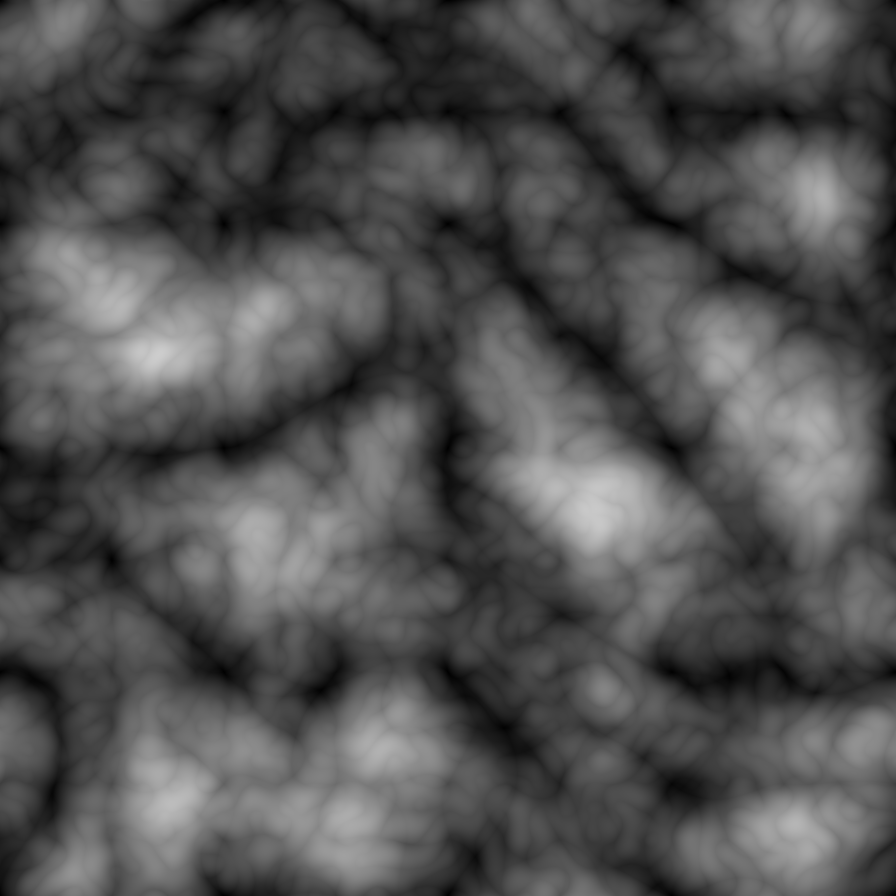
Reproduce this texture procedurally as a three.js fragment shader.

```glsl
varying vec2 vUv;

const float TAU = 6.2831853;
const int OCTAVES = 4;

float hash(vec2 p) {
  return fract(sin(dot(p, vec2(127.1, 311.7))) * 43758.5453);
}

// Unit gradient at a lattice corner
vec2 cornerGradient(vec2 corner, float seed) {
  float angle = TAU * hash(corner + seed);
  return vec2(cos(angle), sin(angle));
}

// Contribution of one corner to the noise inside a cell
float cornerRamp(vec2 cell, vec2 local, vec2 corner, float seed) {
  return dot(cornerGradient(cell + corner, seed), local - corner);
}

// Signed gradient noise, zero at every lattice point
float gradientNoise(vec2 p, float seed) {
  vec2 cell = floor(p);
  vec2 local = p - cell;
  vec2 blend = local * local * (3.0 - 2.0 * local);
  float bottom = mix(cornerRamp(cell, local, vec2(0.0, 0.0), seed),
                     cornerRamp(cell, local, vec2(1.0, 0.0), seed), blend.x);
  float top = mix(cornerRamp(cell, local, vec2(0.0, 1.0), seed),
                  cornerRamp(cell, local, vec2(1.0, 1.0), seed), blend.x);
  return mix(bottom, top, blend.y);
}

// Folded octaves: creases appear where each octave crosses zero
float turbulence(vec2 p, float lacunarity, float gain) {
  float sum = 0.0;
  float amplitude = 1.0;
  for (int i = 0; i < OCTAVES; i++) {
    sum += amplitude * abs(gradientNoise(p, 17.0 * float(i)));
    p *= lacunarity;
    amplitude *= gain;
  }
  return sum;
}

void main() {
  float cellsAcross = 4.0;
  float brightness = 0.97;
  float gray = brightness * turbulence(vUv * cellsAcross, 2.0, 0.5);
  gl_FragColor = vec4(vec3(clamp(gray, 0.0, 1.0)), 1.0);
}
```
